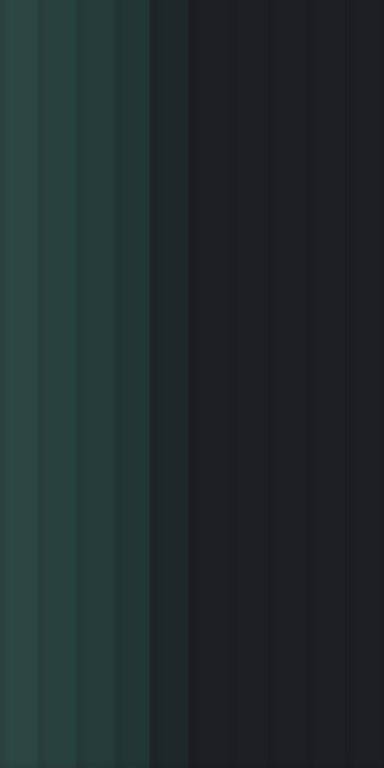
Reproduce this background procedurally as a Shadertoy shader.

```glsl
// Draws a dark wall of ten upright fluted panels, with green light fading in from the left.

const float PANEL_COUNT = 10.0;
const vec3 CHARCOAL   = vec3(0.118, 0.122, 0.136);
const vec3 SMOKE      = vec3(0.121, 0.157, 0.160);
const vec3 MOSS_LIGHT = vec3(0.178, 0.278, 0.262);
const vec3 MOSS_DARK  = vec3(0.130, 0.214, 0.199);

// Smooth step from 0 to 1 centred on an edge
float softEdge(float edge, float halfWidth, float x) {
    return smoothstep(edge - halfWidth, edge + halfWidth, x);
}

// Green ramp, gliding within each panel and stepping down at the seams
vec3 mossTone(float x) {
    float steps = 0.0;
    for (int i = 1; i <= 3; i++) {
        steps += softEdge(float(i) / PANEL_COUNT + 0.004, 0.008, x);
    }
    float fade = 0.75 * steps / 3.0 + 0.25 * clamp(x / 0.39, 0.0, 1.0);
    return mix(MOSS_LIGHT, MOSS_DARK, fade);
}

// Shadow around each seam: short on its left, longer on its right
float seamShadow(float x, float seamOffset) {
    float cell = fract((x - seamOffset) * PANEL_COUNT);
    float afterSeam = 1.0 - smoothstep(0.0, 0.25, cell);
    float beforeSeam = smoothstep(0.88, 1.0, cell);
    return max(afterSeam, beforeSeam);
}

void mainImage(out vec4 fragColor, in vec2 fragCoord) {
    vec2 uv = fragCoord / iResolution.xy;
    float pixel = 1.0 / iResolution.x;

    // Panel colours with two crisp edges
    vec3 color = mossTone(uv.x);
    color = mix(color, SMOKE, softEdge(0.389, pixel, uv.x));
    color = mix(color, CHARCOAL, softEdge(0.490, pixel, uv.x));

    // Seam shadows
    color *= 1.0 - 0.085 * seamShadow(uv.x, 0.003);

    // Faint dark rim along the bottom
    color *= 1.0 - 0.06 * (1.0 - smoothstep(0.0, 0.012, uv.y));

    fragColor = vec4(color, 1.0);
}
```
